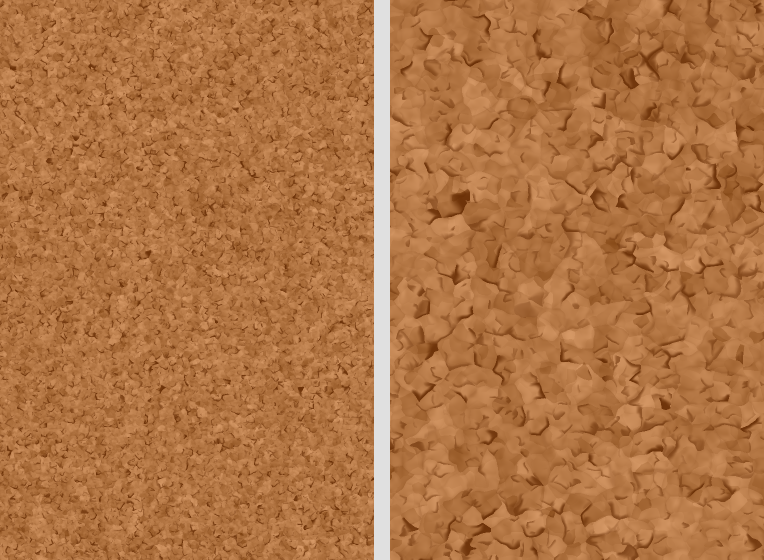
Left, the full canvas; right, a detail of the centre.
Reproduce this texture procedurally as a WebGL 2 fragment shader.

```glsl
#version 300 es
precision highp float;
precision highp int;
// Pressed cork board: angular tan granules with short dark crevices between them.

uniform vec2 u_resolution;
out vec4 outColor;

const vec3 CORK = vec3(0.720, 0.480, 0.282);
const vec3 CREVICE = vec3(0.40, 0.17, 0.01);
const float GRAINS_PER_HEIGHT = 74.0;
const int SAMPLES = 2;

struct Grain {
    vec2 id;      // lattice cell that owns the grain
    vec2 offset;  // position relative to the grain centre
    float gap;    // zero on the border with the next grain
};

// Integer hash giving three values in 0..1
vec3 hash3(vec2 cell, float seed) {
    uvec3 v = uvec3(ivec3(cell, seed)) * 1664525u + 1013904223u;
    v.x += v.y * v.z; v.y += v.z * v.x; v.z += v.x * v.y;
    v ^= v >> 16u;
    v.x += v.y * v.z; v.y += v.z * v.x; v.z += v.x * v.y;
    return vec3(v >> 8u) / 16777216.0;
}

float valueNoise(vec2 p, float seed) {
    vec2 cell = floor(p);
    vec2 f = fract(p);
    f = f * f * (3.0 - 2.0 * f);
    float low = mix(hash3(cell, seed).x, hash3(cell + vec2(1, 0), seed).x, f.x);
    float high = mix(hash3(cell + vec2(0, 1), seed).x, hash3(cell + vec2(1, 1), seed).x, f.x);
    return mix(low, high, f.y);
}

// Weighted cell pattern; each grain has its own size, turn and stretch
Grain findGrain(vec2 p, float seed) {
    Grain grain = Grain(vec2(0), vec2(0), 0.0);
    float nearest = 9.0;
    float second = 9.0;
    for (int y = -2; y <= 2; y++) {
        for (int x = -2; x <= 2; x++) {
            vec2 cell = floor(p) + vec2(x, y);
            vec3 place = hash3(cell, seed);
            vec3 shape = hash3(cell, seed + 1.0);
            vec2 offset = p - cell - 0.5 - (place.xy - 0.5) * 0.95;
            float turn = 3.14159 * place.z;
            vec2 axis = vec2(cos(turn), sin(turn));
            float stretch = mix(0.75, 1.0, shape.y);
            vec2 q = vec2(dot(offset, axis) * stretch,
                          dot(offset, vec2(-axis.y, axis.x)) / stretch);
            float angular = max(abs(q.x), abs(q.y));
            float d = mix(length(q), angular, 0.4) - 0.25 * shape.x;
            if (d < nearest) {
                second = nearest;
                nearest = d;
                grain.id = cell;
                grain.offset = offset;
            } else {
                second = min(second, d);
            }
        }
    }
    grain.gap = second - nearest;
    return grain;
}

// Brightness of a grain face: its own shade plus a tilt across it
float faceTone(Grain grain, float seed) {
    vec3 shade = hash3(grain.id, seed);
    vec2 tilt = hash3(grain.id, seed + 1.0).xy - vec2(0.5, 0.35);
    return (shade.x + shade.y - 1.0) * 0.075 + dot(grain.offset, tilt) * 0.06;
}

// Shadow along one side of a grain, mostly the lower one; few are deep
float crevice(Grain grain, float width, float seed) {
    vec3 r = hash3(grain.id, seed);
    float turn = -1.5708 + (r.x - 0.5) * 4.2;
    vec2 side = vec2(cos(turn), sin(turn));
    float facing = dot(grain.offset, side) / (length(grain.offset) + 0.001);
    float depth = smoothstep(0.3, 1.0, r.y);
    float edge = 1.0 - smoothstep(width * 0.2, width, grain.gap);
    return edge * depth * smoothstep(0.35, 0.85, facing);
}

vec3 corkColor(vec2 uv) {
    vec2 p = uv * GRAINS_PER_HEIGHT * vec2(0.95, 1.05);
    vec2 ragged = vec2(valueNoise(p * 2.8, 11.0), valueNoise(p * 2.8, 12.0)) - 0.5;
    p += ragged * 0.2;

    Grain coarse = findGrain(p, 21.0);
    Grain crumb = findGrain(p * 1.9 + 7.3, 31.0);

    // Face shades, scarce dark bark crumbs and fine fibre
    float tone = faceTone(coarse, 41.0) + 0.55 * faceTone(crumb, 51.0);
    tone -= 0.07 * smoothstep(0.92, 0.98, hash3(crumb.id, 53.0).x);
    tone += (valueNoise(p * 3.4, 61.0) - 0.5) * 0.07;
    tone += (valueNoise(uv * 5.0, 62.0) - 0.5) * 0.012;

    // Deep shadows beside grains, softer ones beside crumbs
    float dark = crevice(coarse, 0.36, 71.0);
    dark = max(dark, 0.6 * crevice(crumb, 0.45, 72.0));
    dark = max(dark, 0.07 * (1.0 - smoothstep(0.0, 0.25, coarse.gap)));

    return mix(CORK + tone, CREVICE, dark * 0.9);
}

void main() {
    vec3 sum = vec3(0.0);
    for (int j = 0; j < SAMPLES; j++) {
        for (int i = 0; i < SAMPLES; i++) {
            vec2 shift = (vec2(i, j) + 0.5) / float(SAMPLES) - 0.5;
            sum += corkColor((gl_FragCoord.xy + shift) / u_resolution.y);
        }
    }
    outColor = vec4(sum / float(SAMPLES * SAMPLES), 1.0);
}
```
